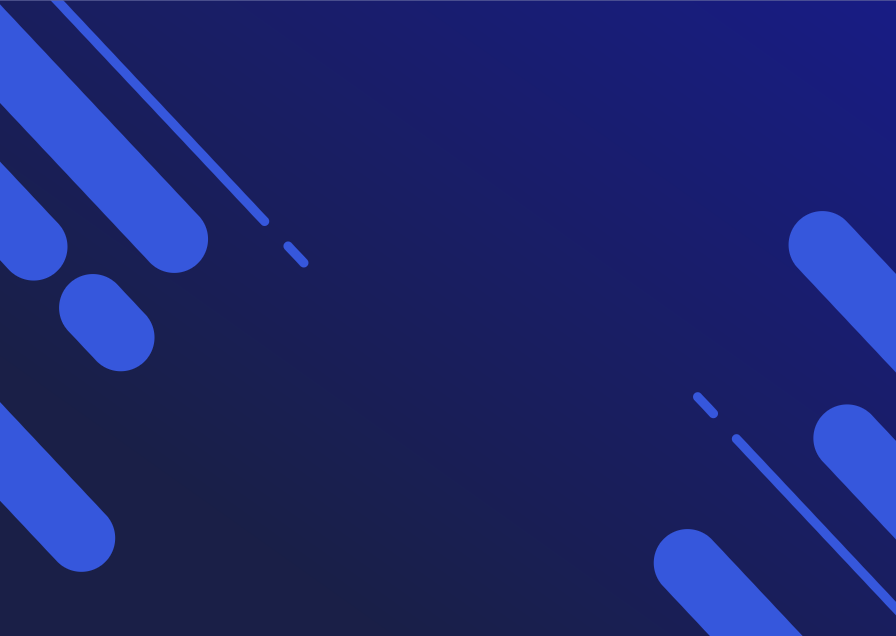
This background is drawn by a Shadertoy shader. Its source:

```glsl
// Slanted rounded blue bars and thin dashes in the corners of a navy diagonal gradient.
#define NAVY vec3(0.100, 0.122, 0.280)
#define INDIGO vec3(0.094, 0.110, 0.520)
#define BAR_BLUE vec3(0.212, 0.341, 0.863)
#define RIM_COLOR vec3(0.38, 0.40, 0.62)
#define GRADIENT_START 0.22
#define SLANT vec2(0.685, -0.729)
#define THICK 0.0531
#define THIN 0.0073
#define RIM_WIDTH 0.0015

const int BAR_COUNT = 11;

// Each bar: rounded end (x, y), signed length along SLANT, radius.
const vec4 BARS[BAR_COUNT] = vec4[](
    // upper left
    vec4(0.274, 0.624, -1.0, THICK),
    vec4(0.053, 0.612, -1.0, THICK),
    vec4(0.146, 0.516, 0.064, THICK),
    vec4(0.416, 0.652, -1.0, THIN),
    vec4(0.453, 0.613, 0.036, THIN),
    // lower left
    vec4(0.128, 0.154, -1.0, THICK),
    // right side
    vec4(1.293, 0.615, 1.0, THICK),
    vec4(1.332, 0.311, 1.0, THICK),
    vec4(1.081, 0.115, 1.0, THICK),
    vec4(1.158, 0.310, 1.0, THIN),
    vec4(1.097, 0.376, 0.036, THIN)
);

// Signed distance to a capsule laid along SLANT.
float barDistance(vec2 p, vec4 bar) {
    vec2 axis = normalize(SLANT);
    vec2 offset = p - bar.xy;
    float along = clamp(dot(offset, axis), min(bar.z, 0.0), max(bar.z, 0.0));
    return length(offset - axis * along) - bar.w;
}

void mainImage(out vec4 fragColor, in vec2 fragCoord) {
    vec2 uv = fragCoord / iResolution.xy;
    vec2 p = fragCoord / iResolution.y;
    float pixel = 1.0 / iResolution.y;

    // Background: gradient from lower left to upper right.
    float diagonal = 0.5 * (uv.x + uv.y);
    float blend = clamp((diagonal - GRADIENT_START) / (1.0 - GRADIENT_START), 0.0, 1.0);
    vec3 color = mix(NAVY, INDIGO, blend);

    // Bars: union of all capsules.
    float d = 1e3;
    for (int i = 0; i < BAR_COUNT; i++) d = min(d, barDistance(p, BARS[i]));
    color = mix(color, BAR_BLUE, clamp(0.5 - d / pixel, 0.0, 1.0));

    // Faint light rim along the top edge.
    float rim = clamp((p.y + 0.5 * pixel - 1.0 + RIM_WIDTH) / pixel, 0.0, 1.0);
    color = mix(color, RIM_COLOR, 0.7 * rim);

    fragColor = vec4(color, 1.0);
}
```
